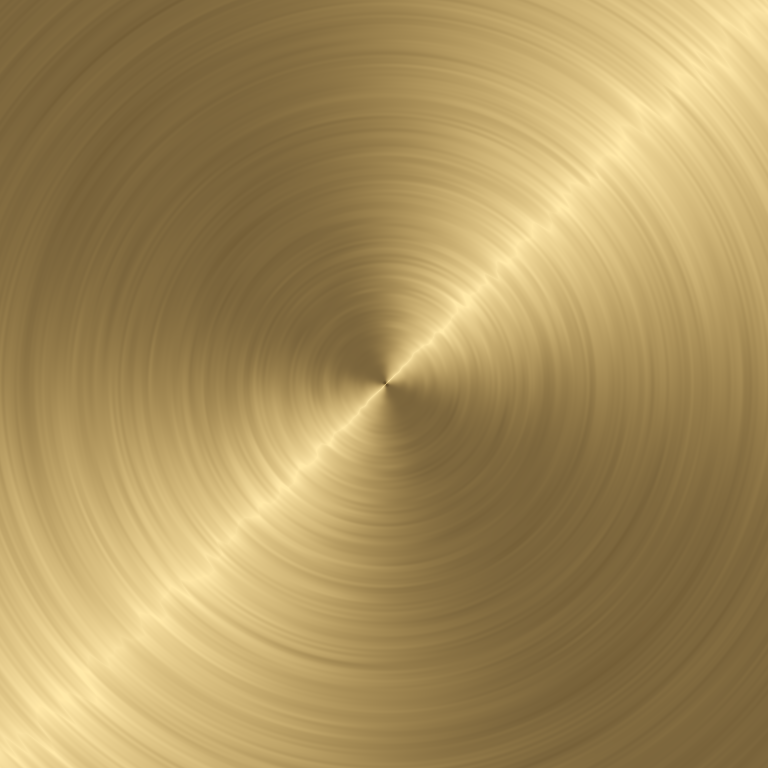
Give the GLSL for this texture, as a Shadertoy shader.

```glsl
// Circularly brushed gold metal. A broad sheen and a narrow streak depend on
// the angle from one diagonal axis; layered radial noise cuts the grooves, and
// noise along each groove breaks it into long arcs and feathers the streak.

#define CENTER vec2(0.5026, 0.5)
#define STREAK_ANGLE 0.790
#define STREAK_WIDTH 0.122
#define STREAK_GAIN 0.26
#define SHEEN_GAIN 0.75
#define SHEEN_POWER 1.5
#define GROOVE_DEPTH 0.085
#define FEATHER 0.055
#define DARK_GOLD vec3(0.485, 0.398, 0.236)
#define PALE_GOLD vec3(0.980, 0.885, 0.635)
#define WARMTH vec3(0.0, 0.06, 0.16)

const float PI = 3.14159;

// Integer hash to 0..1
float hash(ivec2 cell) {
    uint h = uint(cell.x) * 1597334677u ^ uint(cell.y) * 3812015801u;
    h = (h ^ (h >> 16)) * 2246822519u;
    h = (h ^ (h >> 13)) * 3266489917u;
    return float((h ^ (h >> 16)) >> 8) / 16777216.0;
}

// Signed value noise on rings: x is radius, y wraps after `sectors` cells
float ringNoise(float x, float turn, int sectors) {
    vec2 q = vec2(x, turn * float(sectors));
    ivec2 i = ivec2(floor(q));
    vec2 f = fract(q);
    f = f * f * (3.0 - 2.0 * f);
    int y0 = i.y % sectors;
    int y1 = (i.y + 1) % sectors;
    float inner = mix(hash(ivec2(i.x, y0)), hash(ivec2(i.x, y1)), f.y);
    float outer = mix(hash(ivec2(i.x + 1, y0)), hash(ivec2(i.x + 1, y1)), f.y);
    return 2.0 * mix(inner, outer, f.x) - 1.0;
}

// Fades detail that is finer than the pixel grid
float resolved(float frequency, float pixel) {
    return 1.0 - smoothstep(0.5, 1.2, frequency * pixel);
}

void mainImage(out vec4 fragColor, in vec2 fragCoord) {
    float pixel = 1.0 / min(iResolution.x, iResolution.y);
    vec2 p = (fragCoord - CENTER * iResolution.xy) * pixel;
    float radius = length(p);
    float angle = atan(p.y, p.x + 1e-6);
    float turn = fract(angle / (2.0 * PI) + 1.0);

    // Grooves: full rings plus arcs, from wide bands to fine scratches
    float grooves = 0.0;
    float frequency = 22.0;
    for (int k = 0; k < 4; k++) {
        float offset = 71.0 * float(k);
        float ring = ringNoise(radius * frequency + offset, 0.0, 1);
        float arc = ringNoise(radius * frequency + offset + 900.0, turn, 9 + 4 * k);
        grooves += (0.5 * ring + 0.5 * arc) * (0.45 + 0.15 * float(k))
                 * resolved(frequency, pixel);
        frequency *= 2.25;
    }

    // Angle from the streak axis, shifted a little by each groove
    float shift = FEATHER * ringNoise(radius * 130.0 + 400.0, turn, 14)
                * resolved(130.0, pixel);
    float a = angle - STREAK_ANGLE + shift;
    float along = abs(cos(a));
    float away = acos(min(along, 1.0));

    // Broad sheen and narrow streak
    float sheen = SHEEN_GAIN * pow(along * along, SHEEN_POWER);
    float streak = STREAK_GAIN * exp(-away / STREAK_WIDTH);
    float light = sheen + streak;

    // Groove contrast rises with the light and fades into the hub
    light += grooves * GROOVE_DEPTH * (0.55 + 0.5 * light)
           * smoothstep(0.0, 0.12, radius);
    light -= 0.35 * (1.0 - smoothstep(0.0, 0.006, radius));
    light = clamp(light, -0.15, 1.06);

    // Gold ramp, warmer in the midtones
    vec3 color = mix(DARK_GOLD, PALE_GOLD, light);
    color -= WARMTH * max(light * (1.0 - light), 0.0);
    fragColor = vec4(clamp(color, 0.0, 1.0), 1.0);
}
```
